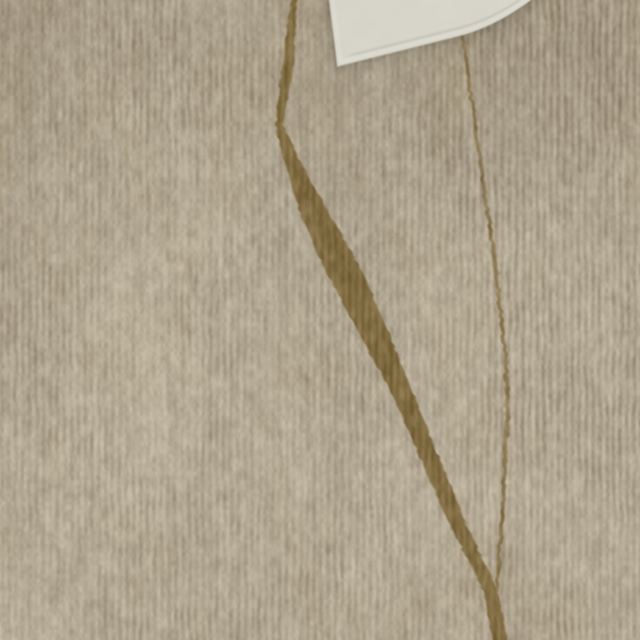
A WebGL 2 fragment shader for this texture:

```glsl
#version 300 es
precision highp float;

uniform vec2 u_resolution;
out vec4 fragColor;

const vec3 WOOL_LIGHT = vec3(0.735, 0.695, 0.615);
const vec3 WOOL_DARK = vec3(0.555, 0.505, 0.425);
const vec3 OCHRE_LIGHT = vec3(0.585, 0.505, 0.345);
const vec3 OCHRE_DARK = vec3(0.425, 0.345, 0.185);
const vec3 CLOTH = vec3(0.845, 0.835, 0.79);

// Stripe nodes from top to bottom: centre x, y, half width along x.
const vec3 BAND[12] = vec3[12](
  vec3(0.460, 1.010, 0.004), vec3(0.449, 0.889, 0.009),
  vec3(0.436, 0.803, 0.006), vec3(0.457, 0.746, 0.013),
  vec3(0.493, 0.664, 0.023), vec3(0.537, 0.577, 0.029),
  vec3(0.581, 0.486, 0.024), vec3(0.628, 0.388, 0.017),
  vec3(0.669, 0.290, 0.015), vec3(0.716, 0.180, 0.013),
  vec3(0.766, 0.078, 0.011), vec3(0.784, -0.010, 0.012));
const vec3 THREAD[7] = vec3[7](
  vec3(0.721, 0.955, 0.0025), vec3(0.748, 0.766, 0.003),
  vec3(0.773, 0.596, 0.003), vec3(0.790, 0.440, 0.003),
  vec3(0.793, 0.350, 0.0035), vec3(0.785, 0.193, 0.003),
  vec3(0.775, 0.070, 0.003));

float hash(vec2 p) {
  return fract(sin(dot(p, vec2(127.1, 311.7))) * 43758.5453);
}

float noise(vec2 p) {
  vec2 i = floor(p), f = fract(p);
  f = f * f * (3.0 - 2.0 * f);
  return mix(mix(hash(i), hash(i + vec2(1, 0)), f.x),
             mix(hash(i + vec2(0, 1)), hash(i + vec2(1, 1)), f.x), f.y);
}

float fbm(vec2 p) {
  float sum = 0.0, gain = 0.5;
  for (int i = 0; i < 4; i++) {
    sum += gain * noise(p);
    p = p * 2.03 + 17.3;
    gain *= 0.5;
  }
  return sum / 0.9375;
}

// Distance to a tapered span along x, negative inside, growing past its ends.
float spanDistance(vec2 p, vec3 a, vec3 b) {
  float t = (p.y - a.y) / (b.y - a.y);
  vec3 node = mix(a, b, clamp(t, 0.0, 1.0));
  return abs(p.x - node.x) - node.z + 4.0 * abs(p.y - node.y);
}

float coverage(float d, float softness) {
  return 1.0 - smoothstep(-softness, softness, d);
}

// Vertical knitted ribs, broken up by wandering fibres.
float ribs(vec2 p, float count) {
  float wobble = 2.2 * (noise(p * vec2(34.0, 26.0)) - 0.5);
  float wave = 0.5 + 0.5 * sin(6.28318 * p.x * count + wobble);
  return wave * (0.2 + 0.8 * noise(p * vec2(count, 50.0)));
}

vec3 wool(vec2 p) {
  float cloud = fbm(p * vec2(4.0, 3.5) + 3.0);
  float patches = smoothstep(0.3, 0.7, fbm(p * vec2(9.0, 6.0) + 8.0));
  float ribStrength = mix(0.25, 0.48, patches) + 0.14 * smoothstep(0.55, 0.95, p.x);
  float streak = noise(p * vec2(125.0, 16.0)) - 0.5;
  float fuzz = fbm(p * vec2(95.0, 62.0) + 3.0 * cloud) - 0.5;
  float grain = noise(p * vec2(230.0, 150.0)) - 0.5;
  float shade = 0.13 + ribStrength * ribs(p, 92.0);
  shade += 0.24 * streak + 0.58 * fuzz + 0.24 * grain + 0.36 * (cloud - 0.5);
  shade += 0.22 * smoothstep(0.5, 1.05, p.y);
  shade += 0.14 * smoothstep(0.15, 0.0, p.x) * p.y;
  vec3 color = mix(WOOL_LIGHT, WOOL_DARK, clamp(shade, -0.2, 1.2));
  float warmth = smoothstep(0.45, 0.75, fbm(p * vec2(14.0, 7.0) + 30.0));
  return color - vec3(0.0, 0.003, 0.012) * warmth;
}

vec3 ochre(vec2 p) {
  float weave = 0.5 * ribs(p, 92.0) + 0.9 * fbm(p * vec2(110.0, 55.0)) - 0.08;
  return mix(OCHRE_LIGHT, OCHRE_DARK, clamp(weave, 0.0, 1.0));
}

// Corner of cloth: slanted left side and a lower hem that curls upward.
float clothDistance(vec2 p) {
  float curl = max(p.x - 0.716, 0.0);
  float hem = 0.896 + 0.25 * (p.x - 0.527) + 2.2 * curl * curl;
  float side = 0.527 - 0.125 * (p.y - 0.896);
  return max(side - p.x, (hem - p.y) * 0.95);
}

void main() {
  vec2 uv = gl_FragCoord.xy / u_resolution;
  float pixel = 1.0 / min(u_resolution.x, u_resolution.y);
  vec3 color = wool(uv);

  // Woven stripes with ragged edges
  vec2 ragged = uv;
  ragged.x += 0.004 * (noise(uv * vec2(60.0, 150.0)) - 0.5);
  float band = 1.0, thread = 1.0;
  for (int i = 0; i < 11; i++)
    band = min(band, spanDistance(ragged, BAND[i], BAND[i + 1]));
  for (int i = 0; i < 6; i++)
    thread = min(thread, spanDistance(ragged, THREAD[i], THREAD[i + 1]));
  float threadFade = 0.6 + 0.4 * noise(uv * vec2(20.0, 90.0));
  float dye = max(coverage(band, 0.0015 + pixel), threadFade * coverage(thread, 0.001 + pixel));
  color = mix(color, ochre(uv), dye);

  // Cloth with its shadow, stitched seam and bright rim
  float cloth = clothDistance(uv);
  color *= 1.0 - 0.16 * exp(-max(cloth, 0.0) * 90.0);
  vec3 linen = CLOTH + 0.02 * (fbm(uv * 30.0) - 0.5);
  float seam = exp(-pow((cloth + 0.012) / 0.0025, 2.0));
  linen -= 0.055 * seam * smoothstep(0.53, 0.56, uv.x);
  linen += 0.02 * exp(-pow((cloth + 0.006) / 0.003, 2.0));
  color = mix(color, linen, coverage(cloth, 0.001 + pixel));

  fragColor = vec4(clamp(color, 0.0, 1.0), 1.0);
}
```
